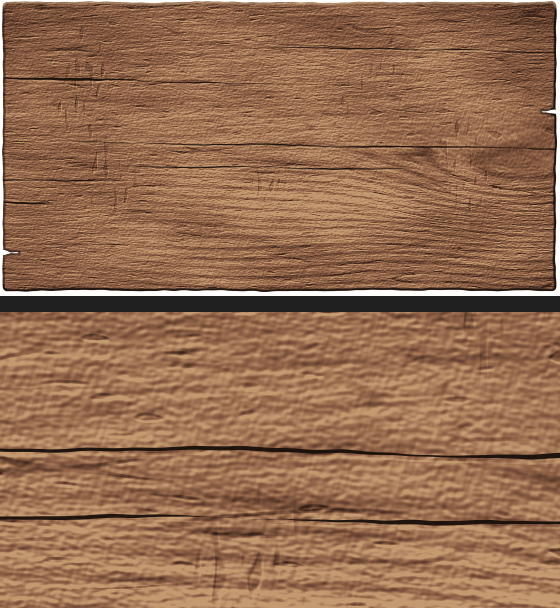
Top: the whole. Bottom: its middle third, enlarged.
A Shadertoy shader for this texture:

```glsl
// A weathered brown plank with long cracks, fine grain and worn edges on white.

#define BASE_TONE 0.580
#define FIBRE 0.15
#define RELIEF 0.40
#define RINGS 30.0
#define RING_DEPTH 0.17
#define MOTTLE 0.17
#define VIGNETTE 0.17
#define CHECK_DEPTH 0.20
#define CRACK_WIDTH 0.0031
#define EDGE_WEAR 0.008

const vec3 PAPER = vec3(1.0, 0.995, 0.99);
const vec3 CREAM = vec3(0.80, 0.68, 0.53);
const vec3 SAND  = vec3(0.69, 0.52, 0.38);
const vec3 TAN   = vec3(0.58, 0.40, 0.29);
const vec3 UMBER = vec3(0.44, 0.29, 0.21);
const vec3 DEEP  = vec3(0.22, 0.13, 0.09);
const vec3 VOID  = vec3(0.09, 0.05, 0.035);

// Start x, end x, start y, end y of each crack
const vec4 CRACKS[6] = vec4[6](
    vec4(-0.45, 1.05, 0.750, 0.712), vec4(0.85, 2.30, 0.842, 0.815),
    vec4(0.15, 2.25, 0.525, 0.488), vec4(0.38, 1.42, 0.440, 0.427),
    vec4(-0.25, 0.44, 0.394, 0.389), vec4(-0.15, 0.22, 0.318, 0.315));

vec2 gradientAt(vec2 cell) {
    vec3 q = fract(cell.xyx * vec3(0.1031, 0.1030, 0.0973));
    q += dot(q, q.yzx + 33.33);
    return 2.0 * fract((q.xx + q.yz) * q.zy) - 1.0;
}

float noise(vec2 p) {
    vec2 i = floor(p), f = p - i;
    vec2 u = f * f * f * (f * (f * 6.0 - 15.0) + 10.0);
    vec2 e = vec2(1.0, 0.0);
    float low  = mix(dot(gradientAt(i), f), dot(gradientAt(i + e), f - e), u.x);
    float high = mix(dot(gradientAt(i + e.yx), f - e.yx),
                     dot(gradientAt(i + e.xx), f - e.xx), u.x);
    return mix(low, high, u.y);
}

// Height across the growth rings, swollen around a knot at the right
float ringLevel(vec2 p) {
    vec2 k = (p - vec2(1.75, 0.38)) / vec2(0.42, 0.17);
    float tilt = -0.06 * p.x * smoothstep(0.4, 0.7, p.y);
    return p.y + tilt + 0.2 * exp(-dot(k, k)) + 0.05 * noise(p * vec2(1.6, 3.0));
}

// Coordinates that partly follow the rings
vec2 grainSpace(vec2 p) {
    return vec2(p.x, mix(p.y, ringLevel(p), 0.45));
}

// Surface height: fibres, grit, pits, slanted saw marks and cross-grain scars
float height(vec2 p) {
    vec2 q = grainSpace(p);
    float fibre = 0.40 * noise(q * vec2(10.0, 85.0)) + 0.42 * noise(q * vec2(30.0, 150.0));
    float grit = 0.42 * noise(q * vec2(95.0, 210.0) + 17.0);
    float pits = smoothstep(0.30, 0.42, noise(q * vec2(17.0, 80.0) + 9.0));
    float saw = noise(vec2((p.x - 0.3 * p.y) * 150.0, p.y * 32.0));
    float scarArea = smoothstep(0.1, 0.36, noise(p * vec2(4.0, 3.2) + 5.3));
    float scar = smoothstep(0.15, 0.35, noise(p * vec2(60.0, 15.0) + 31.0));
    return fibre + grit - 0.45 * pits + 0.2 * saw - 0.6 * scar * scarArea;
}

// Hair-thin broken splits along the grain
float checks(vec2 p) {
    vec2 q = grainSpace(p);
    float line = 1.0 - smoothstep(0.015, 0.05, abs(noise(q * vec2(3.5, 27.0) + 4.0)));
    return line * smoothstep(0.02, 0.25, noise(q * vec2(7.0, 19.0) + 22.0));
}

float crackCover(vec2 p, float pixel) {
    float cover = 0.0;
    for (int i = 0; i < 6; i++) {
        vec4 c = CRACKS[i];
        float seed = 7.3 * float(i);
        float t = (p.x - c.x) / (c.y - c.x);
        float y = mix(c.z, c.w, t) + 0.010 * noise(vec2(p.x * 4.0, seed))
                + 0.003 * noise(vec2(p.x * 24.0, seed + 3.5));
        float taper = clamp(4.0 * t * (1.0 - t), 0.0, 1.0);
        float width = CRACK_WIDTH * taper * (0.7 + 1.6 * noise(vec2(p.x * 5.0, seed + 1.4)));
        float line = clamp((width - abs(p.y - y)) / pixel + 0.5, 0.0, 1.0);
        cover = max(cover, line * smoothstep(0.0, 0.25, taper));
    }
    return cover;
}

// Signed distance to the worn outline with a notch on each side
float plank(vec2 p, float aspect) {
    vec2 lo = vec2(0.010, 0.018), hi = vec2(aspect - 0.014, 0.993);
    vec2 q = abs(p - 0.5 * (lo + hi)) - 0.5 * (hi - lo) + 0.015;
    float d = length(max(q, 0.0)) + min(max(q.x, q.y), 0.0) - 0.015;
    d += EDGE_WEAR * (noise(p * 5.0) + 0.4 * noise(p * 26.0));
    float wobble = 0.006 * noise(p * 40.0);
    float left  = max(abs(p.y - 0.146) - 0.15 * (0.062 - p.x), p.x - 0.060);
    float right = max(abs(p.y - 0.622) - 0.15 * (p.x - aspect + 0.062), aspect - 0.060 - p.x);
    return max(d, -max(min(left, right) + wobble, -0.008));
}

vec3 woodColour(float tone) {
    vec3 c = mix(DEEP, UMBER, clamp((tone - 0.22) / 0.22, 0.0, 1.0));
    c = mix(c, TAN, clamp((tone - 0.44) / 0.14, 0.0, 1.0));
    return mix(c, SAND, clamp((tone - 0.58) / 0.11, 0.0, 1.7));
}

void mainImage(out vec4 fragColor, in vec2 fragCoord) {
    vec2 p = fragCoord / iResolution.y;
    float aspect = iResolution.x / iResolution.y, pixel = 1.0 / iResolution.y;

    // Growth rings, strongest at the lower right
    float level = ringLevel(p);
    float phase = RINGS * level + 0.9 * noise(vec2(p.x * 2.0, level * 9.0));
    float ring = pow(0.5 + 0.5 * sin(6.2832 * phase), 3.0) - 0.31;
    float ringArea = (1.0 - smoothstep(0.35, 0.6, p.y)) * smoothstep(0.3, 0.9, p.x);

    // Tone from broad shading, grain and light from above
    vec2 centred = (p / vec2(aspect, 1.0) - vec2(0.47, 0.45)) * 2.0;
    float surface = height(p);
    float tone = BASE_TONE + VIGNETTE * (0.38 - 0.6 * dot(centred, centred));
    tone += MOTTLE * (noise(p * vec2(2.5, 6.0) + 2.7) + 0.6 * noise(p * vec2(5.0, 22.0)));
    tone -= RING_DEPTH * ring * mix(0.3, 1.0, ringArea);
    tone += FIBRE * surface + RELIEF * (surface - height(p + vec2(-0.0012, 0.0032)));
    tone -= CHECK_DEPTH * (checks(p) - 0.4 * checks(p + vec2(0.0, 0.004)));
    tone += 0.10 * crackCover(p + vec2(0.0, 0.006), pixel);
    vec3 colour = mix(woodColour(tone), VOID, 0.94 * crackCover(p, pixel));

    // Pale upper rim, dark lower and side rims
    float d = plank(p, aspect);
    float top = smoothstep(0.965, 0.985, p.y);
    float weight = mix(0.55, 0.92, max(step(p.y, 0.04), step(aspect - 0.03, p.x)));
    float rim = smoothstep(-0.011, -0.004, d);
    colour = mix(colour, mix(VOID, CREAM, top), rim * mix(weight, 0.5, top));

    colour = mix(colour, PAPER, smoothstep(-0.6 * pixel, 0.6 * pixel, d));
    fragColor = vec4(colour, 1.0);
}
```
